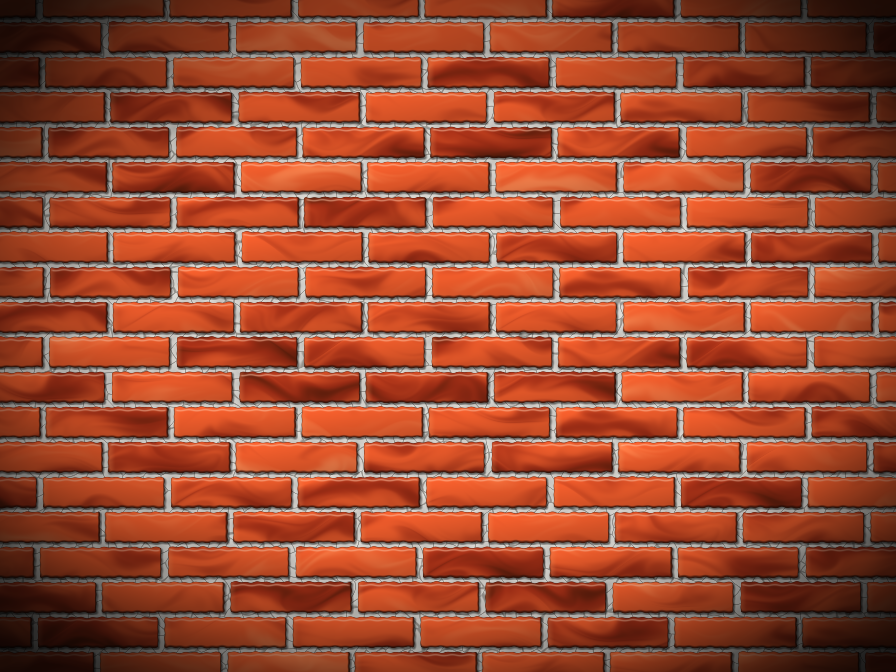
A Shadertoy shader for this texture:

```glsl
const float ROWS = 19.2;            // courses over the canvas height
const float TOP_OFFSET = 0.433;     // part of the top course that is cut off
const float PITCH = 3.643;          // brick spacing, in course heights
const float FIRST_JOINT = 1.13;
const float DRIFT = 0.21;           // sideways sway of the courses
const vec2 BRICK_HALF = vec2(1.73, 0.432);
const float CORNER = 0.05;
const float CHIP = 0.012;           // roughness of the brick outline
const float CRACK_SCALE = 2.3;
const float VIGNETTE_FLOOR = 0.13;

const vec3 BROWN = vec3(0.34, 0.11, 0.04);
const vec3 DEEP_RED = vec3(0.60, 0.17, 0.08);
const vec3 ORANGE = vec3(0.88, 0.34, 0.16);
const vec3 PALE = vec3(0.95, 0.56, 0.35);
const vec3 GLINT = vec3(1.00, 0.78, 0.66);
const vec3 MORTAR = vec3(0.84, 0.83, 0.81);
const vec3 CRACK = vec3(0.42, 0.41, 0.39);
const vec3 OUTLINE = vec3(0.16, 0.06, 0.03);

vec2 hash2(vec2 p) {
    vec3 h = fract(p.xyx * vec3(0.1031, 0.1030, 0.0973));
    h += dot(h, h.yzx + 33.33);
    return fract((h.xx + h.yz) * h.zy);
}

// Distances to the nearest and second nearest cell points
vec2 cellular(vec2 p) {
    vec2 cell = floor(p), nearest = vec2(9.0);
    for (int j = -1; j <= 1; j++)
    for (int i = -1; i <= 1; i++) {
        vec2 c = cell + vec2(i, j);
        float d = length(c + hash2(c) - p);
        nearest = d < nearest.x ? vec2(d, nearest.x) : vec2(nearest.x, min(nearest.y, d));
    }
    return nearest;
}

// Flowing horizontal streaks from layered, warped sines, about -1 to 1
float streaks(vec2 p, float seed) {
    vec2 w = p * vec2(1.0, 3.2) + seed * vec2(41.0, 67.0);
    float sum = 0.0, amp = 0.55;
    for (int i = 0; i < 4; i++) {
        w.y += 0.8 * sin(w.x * 1.7 + seed * 9.0);
        w.x += 0.6 * sin(w.y * 0.9);
        sum += amp * sin(w.y + 0.8 * sin(w.x));
        w = w * vec2(1.45, 1.6) + 2.3;
        amp *= 0.58;
    }
    return sum;
}

float brickDistance(vec2 q, float seed) {
    float k = seed * 50.0;
    float rough = sin(q.x * 9.0 + k) + sin(q.x * 21.0 - k) + 0.6 * sin(q.y * 25.0 + k);
    vec2 d = abs(q) - BRICK_HALF + CORNER;
    return length(max(d, 0.0)) + min(max(d.x, d.y), 0.0) - CORNER + CHIP * rough;
}

vec3 mortarColor(vec2 p, float shadowDistance) {
    vec2 warped = p + 0.12 * sin(p.yx * 5.0);
    vec2 f = cellular(warped * CRACK_SCALE);
    float crack = 1.0 - smoothstep(0.02, 0.11, f.y - f.x);
    vec3 color = MORTAR * (0.92 + 0.14 * f.x);
    color = mix(color, CRACK, 0.6 * crack);
    return color * mix(0.5, 1.0, smoothstep(-0.03, 0.06, shadowDistance));
}

vec3 brickColor(vec2 q, float d, vec2 rnd) {
    float grain = streaks(q, rnd.x);
    float tone = 0.57 + 0.32 * grain + 0.55 * (rnd.y - 0.5);
    vec3 color = mix(BROWN, DEEP_RED, smoothstep(-0.1, 0.28, tone));
    color = mix(color, ORANGE, smoothstep(0.2, 0.68, tone));
    color = mix(color, PALE, 0.65 * smoothstep(0.75, 1.2, tone));

    // Soft light from the upper left
    vec2 side = q / BRICK_HALF;
    color *= 1.0 + 0.10 * side.y - 0.05 * side.x;
    color = mix(color, PALE, 0.3 * smoothstep(0.88, 1.0, -side.x));

    // Dark rim, heavier below and to the right, with a glint along the top
    float lower = max(smoothstep(0.65, 1.0, -side.y), smoothstep(0.96, 1.0, side.x));
    float rim = smoothstep(-0.04 - 0.08 * lower, 0.015, d);
    color = mix(color, OUTLINE, rim * (0.6 + 0.35 * lower));
    float ridge = q.y - BRICK_HALF.y + 0.085 + 0.014 * sin(q.x * 13.0 + rnd.x * 40.0);
    float glint = exp(-ridge * ridge * 1400.0) * smoothstep(1.0, 0.94, abs(side.x));
    return mix(color, GLINT, 0.5 * glint);
}

void mainImage(out vec4 fragColor, in vec2 fragCoord) {
    vec2 uv = fragCoord / iResolution.xy;
    float pixel = ROWS / iResolution.y;
    vec2 p = vec2(fragCoord.x, iResolution.y - fragCoord.y) * pixel;
    p.y += TOP_OFFSET;

    // Running bond with a slow drift from course to course
    float row = floor(p.y);
    float joint = FIRST_JOINT + 0.5 * PITCH * mod(row, 2.0) + DRIFT * sin(row * 0.217);
    float across = (p.x - joint) / PITCH;
    vec2 q = vec2((fract(across) - 0.5) * PITCH, 0.5 - fract(p.y));
    vec2 rnd = hash2(vec2(floor(across), row) + 17.0);

    float d = brickDistance(q, rnd.x);
    float shadow = brickDistance(q + vec2(-0.03, 0.04), rnd.x);
    float cover = 1.0 - smoothstep(-0.5 * pixel, 0.5 * pixel, d);
    vec3 color = mix(mortarColor(p, shadow), brickColor(q, d, rnd), cover);

    // Darkened corners
    vec2 v = uv * 2.0 - 1.0;
    color *= mix(1.0, VIGNETTE_FLOOR, smoothstep(0.3, 1.95, dot(v, v)));
    fragColor = vec4(color, 1.0);
}
```
